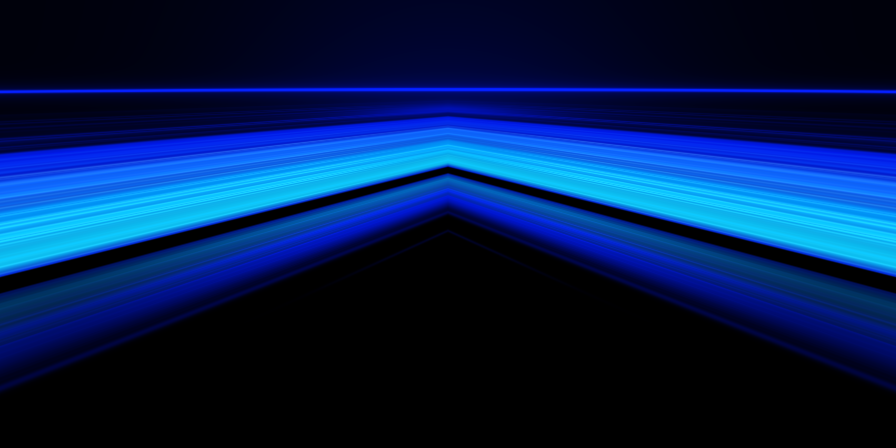
A Shadertoy shader for this background:

```glsl
const float HORIZON = 0.8;
const float SPREAD = 1.435;
const vec3 NAVY = vec3(0.0, 0.012, 0.13);
const vec3 DEEP_BLUE = vec3(0.0, 0.03, 0.42);
const vec3 BLUE = vec3(0.0, 0.10, 0.92);
const vec3 AZURE = vec3(0.05, 0.40, 1.0);
const vec3 SKY = vec3(0.0, 0.60, 1.0);
const vec3 CYAN = vec3(0.05, 0.79, 1.0);

float hash(float n) {
    return fract(sin(n * 127.1 + 11.7) * 4375.85);
}

// Cellular noise in one dimension: thin ridges of random strength
float cellLines(float t, float sharpness) {
    float cell = floor(t);
    float ridge = 0.0;
    for (int j = -1; j <= 1; j++) {
        float id = cell + float(j);
        float d = t - id - hash(id);
        ridge = max(ridge, hash(id + 37.0) * exp(-d * d * sharpness));
    }
    return ridge;
}

// Sum of sines, softened where a wave gets narrower than a pixel
float layeredSines(float t, float pixel) {
    float sum = 0.0;
    float freq = 210.0;
    float amp = 0.5;
    for (int i = 0; i < 5; i++) {
        float visible = exp(-0.25 * pow(freq * pixel, 2.0));
        sum += amp * visible * sin(freq * t + 2.3 * float(i) + 1.4 * sin(freq * 0.37 * t));
        freq *= 1.73;
        amp *= 0.8;
    }
    return sum;
}

float band(float t, float lo, float hi, float soft) {
    return smoothstep(lo - soft, lo + soft, t) * (1.0 - smoothstep(hi - soft, hi + soft, t));
}

float glow(float d, float width) {
    return exp(-d * d / (width * width));
}

// Blue to cyan ramp of the upper fan
vec3 upperColor(float s, float streak) {
    float t = s + 0.009 * streak;
    vec3 col = mix(DEEP_BLUE * 0.55, BLUE, smoothstep(0.046, 0.062, t));
    col = mix(col, AZURE, smoothstep(0.066, 0.097, t));
    col = mix(col, SKY, smoothstep(0.098, 0.122, t));
    col = mix(col, CYAN, smoothstep(0.120, 0.155, t));
    return mix(col, BLUE, smoothstep(0.161, 0.174, s));
}

// Reflected fan that sinks into black
vec3 lowerColor(float s, float side, float streak) {
    float t = s + 0.006 * streak;
    vec3 col = mix(SKY * 0.85, AZURE * 0.75, smoothstep(0.190, 0.215, t));
    col = mix(col, BLUE, smoothstep(0.205, 0.245, t));
    col = mix(col, DEEP_BLUE, smoothstep(0.235, 0.270, t));
    col = mix(BLUE * 0.75, col, smoothstep(0.184, 0.202, s));
    float fade = 1.0 - smoothstep(0.245, 0.287, s);
    return col * fade * mix(1.0, 0.5, smoothstep(0.0, 0.95, side));
}

// Night sky with a wide central glow
vec3 skyColor(vec2 p) {
    float above = p.y - HORIZON;
    float halo = exp(-p.x * p.x * 5.0 - abs(above) * 6.0);
    vec3 col = NAVY * (0.3 + 0.45 * exp(-p.x * p.x * 3.0)) + vec3(0.0, 0.015, 0.16) * halo;
    return col * smoothstep(0.40, 0.72, p.y);
}

void mainImage(out vec4 fragColor, in vec2 fragCoord) {
    vec2 p = vec2(fragCoord.x - 0.5 * iResolution.x, fragCoord.y) / iResolution.y;
    float side = abs(p.x);

    // Fan coordinate: constant along rays meeting on the horizon
    float widen = 1.0 + SPREAD * side;
    float s = (HORIZON - p.y) / widen;
    float pixel = 1.2 / (iResolution.y * widen);

    float waves = layeredSines(s + 0.0006 * sin(3.0 * side), pixel);
    float ridges = cellLines(s * 260.0, 14.0) * smoothstep(0.0, 0.35, side)
                 + 0.6 * cellLines(s * 95.0, 40.0);
    float streak = waves + 0.5 * ridges;

    vec3 col = skyColor(p);

    // Faint rays and apex glow above the fan
    float rays = band(s, 0.030, 0.055, 0.012);
    col += DEEP_BLUE * rays * (0.25 + 0.7 * ridges) * 0.8;
    col += vec3(0.0, 0.05, 0.55) * glow(s - 0.055, 0.022) * glow(side, 0.22);

    // Upper fan
    vec3 upper = upperColor(s, streak) * (0.95 + 0.09 * waves);
    upper += vec3(0.08, 0.12, 0.08) * ridges * smoothstep(0.06, 0.09, s);
    float upperMask = smoothstep(0.040, 0.060, s) * (1.0 - smoothstep(0.172 - pixel, 0.172 + pixel, s));
    col = mix(col, upper, upperMask);

    // Black gap and lower fan
    col *= 1.0 - smoothstep(0.171, 0.173 + pixel, s);
    vec3 lower = lowerColor(s, side, streak) * (0.92 + 0.14 * waves + 0.18 * ridges);
    col += lower * smoothstep(0.187 - pixel, 0.187 + pixel, s);

    // Thin rims under the lower fan
    col += DEEP_BLUE * 0.45 * glow(s - 0.274, 0.003 + 0.5 * pixel);
    col += DEEP_BLUE * 0.35 * glow(s - 0.315, 0.0015 + 0.6 * pixel) * glow(side, 0.22);

    // Horizon line
    float lineDist = p.y - HORIZON + 0.005 * side * side;
    col += vec3(0.02, 0.11, 0.85) * glow(lineDist, 0.0035);
    col += vec3(0.0, 0.02, 0.30) * exp(-abs(lineDist) * 85.0);

    fragColor = vec4(clamp(col, 0.0, 1.0), 1.0);
}
```
